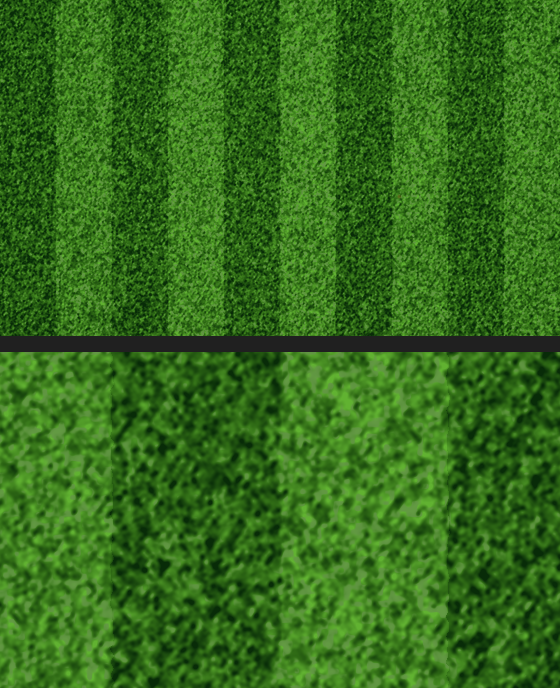
Top, the full canvas; bottom, a detail of the centre.
A WebGL 1 fragment shader for this texture:

```glsl
precision highp float;
uniform vec2 u_resolution;

const float STRIPES = 10.0;         // mown bands across, dark first
const float EDGE_SOFT = 0.0015;     // half width of a band edge
const float EDGE_RAGGED = 0.0025;   // wander of a band edge
const float DARK_TONE = 0.37;
const float LIGHT_TONE = 0.64;
const float BAND_VARIATION = 0.03;
const float BLADE_SCALE = 330.0;    // blades per canvas width
const float BLADE_STRETCH = 0.6;
const float BLADE_CONTRAST = 1.5;
const float PATCH_CONTRAST = 0.1;
const float VIGNETTE = 0.12;
const float STRAW_AMOUNT = 0.8;
const vec2 WORN_SPOT = vec2(0.713, 0.249);
const float WORN_RADIUS = 0.005;

const vec3 SHADOW = vec3(0.03, 0.17, 0.03);
const vec3 GRASS = vec3(0.18, 0.41, 0.08);
const vec3 SUNLIT = vec3(0.34, 0.64, 0.17);
const vec3 STRAW = vec3(0.39, 0.58, 0.28);
const vec3 WORN = vec3(0.40, 0.36, 0.10);

float hash(vec2 p) {
  vec3 q = fract(p.xyx * 0.1031);
  q += dot(q, q.yzx + 33.33);
  return fract((q.x + q.y) * q.z);
}

float noise(vec2 p) {
  vec2 i = floor(p);
  vec2 f = fract(p);
  f = f * f * (3.0 - 2.0 * f);
  float low = mix(hash(i), hash(i + vec2(1.0, 0.0)), f.x);
  float high = mix(hash(i + vec2(0.0, 1.0)), hash(i + 1.0), f.x);
  return mix(low, high, f.y);
}

mat2 rotation(float angle) {
  float c = cos(angle);
  float s = sin(angle);
  return mat2(c, s, -s, c);
}

// Overlapping layers of short blades, each leaning its own way
float blades(vec2 p) {
  float sum = 0.0;
  float weight = 0.5;
  float scale = BLADE_SCALE;
  for (int i = 0; i < 3; i++) {
    float layer = float(i);
    vec2 q = rotation(0.6 + 1.9 * layer) * p * scale;
    sum += weight * noise(q * vec2(1.0, BLADE_STRETCH) + 57.0 * (layer + 1.0));
    weight *= 0.6;
    scale *= 1.15;
  }
  return sum / 0.98 - 0.5;
}

// Soft clumps and slanting drifts in the turf
float patches(vec2 p) {
  vec2 slanted = rotation(-0.6) * p;
  return 0.25 * noise(p * 9.0 + 11.0)
       + 0.35 * noise(slanted * vec2(26.0, 55.0) + 90.0)
       + 0.4 * noise(p * 110.0 + 31.0) - 0.5;
}

void main() {
  vec2 p = gl_FragCoord.xy / u_resolution.x;
  float height = u_resolution.y / u_resolution.x;

  // Mown bands with ragged edges
  float x = p.x + EDGE_RAGGED * (noise(p * 260.0 + 7.0) - 0.5);
  float pair = fract(x * STRIPES * 0.5);
  float fromEdge = (0.25 - abs(pair - 0.75)) * 2.0 / STRIPES;
  float soft = max(EDGE_SOFT, 0.7 / u_resolution.x);
  float light = smoothstep(-soft, soft, fromEdge);
  float band = clamp(floor(x * STRIPES), 0.0, STRIPES - 1.0);
  float tone = mix(DARK_TONE, LIGHT_TONE, light);
  tone += BAND_VARIATION * (hash(vec2(band, 4.0)) - 0.5);

  // Blades, clumps and falloff towards the border
  tone += BLADE_CONTRAST * blades(p) + PATCH_CONTRAST * patches(p);
  vec2 centred = (p - vec2(0.5, 0.5 * height)) / vec2(0.5, 0.5 * height);
  tone -= VIGNETTE * (dot(centred * centred, vec2(0.6, 0.35)) - 0.3);
  tone = clamp(tone, 0.0, 1.1);

  // Colour ramp with dry, pale tips
  vec3 color = mix(SHADOW, GRASS, clamp(tone / 0.47, 0.0, 1.0));
  color = mix(color, SUNLIT, max(tone - 0.47, 0.0) / 0.5);
  float dry = smoothstep(0.45, 0.75, noise(p * 300.0 + 140.0));
  color = mix(color, STRAW, STRAW_AMOUNT * dry * smoothstep(0.5, 0.85, tone));

  // One small worn spot
  float spot = 1.0 - smoothstep(0.2, 1.0, length(p - WORN_SPOT) / WORN_RADIUS);
  color = mix(color, WORN * (0.6 + 0.6 * tone), 0.65 * spot);

  gl_FragColor = vec4(color, 1.0);
}
```
